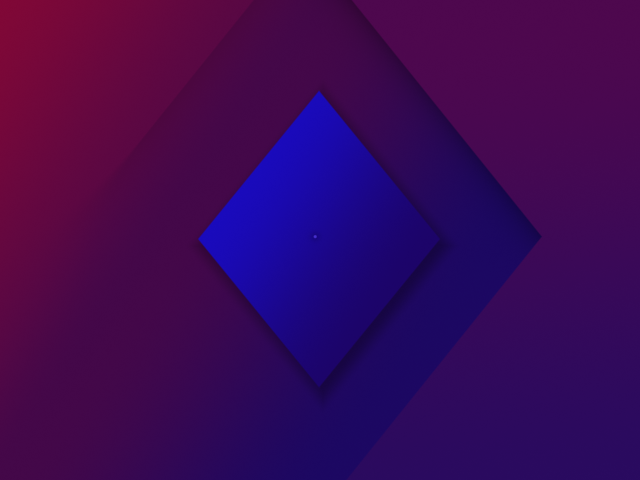
A Shadertoy shader for this background:

```glsl
// A glowing blue diamond above a larger recessed diamond on a crimson-to-indigo backdrop.
#define CARD_CENTER vec2(-0.002, 0.002)
#define CARD_HALF vec2(0.252, 0.309)
#define FRAME_CENTER vec2(-0.036, 0.007)
#define FRAME_HALF vec2(0.498, 0.620)
#define DOT_CENTER vec2(-0.010, 0.007)
#define DOT_RADIUS 0.0045
#define SHADOW_OFFSET vec2(0.008, -0.014)
#define SHADOW_STRENGTH 0.30
#define GRAIN 0.004

const vec3 CRIMSON = vec3(0.51, 0.03, 0.21);
const vec3 BURGUNDY = vec3(0.33, 0.03, 0.27);
const vec3 PLUM = vec3(0.265, 0.03, 0.285);
const vec3 INDIGO = vec3(0.11, 0.03, 0.385);
const vec3 MAGENTA = vec3(0.305, 0.03, 0.305);
const vec3 VIOLET = vec3(0.16, 0.04, 0.375);
const vec3 BRIGHT_BLUE = vec3(0.10, 0.04, 0.74);
const vec3 DEEP_BLUE = vec3(0.11, 0.015, 0.41);
const vec3 DOT_COLOR = vec3(0.32, 0.22, 0.88);

// Unit normal of the upper right side of a diamond.
vec2 sideNormal(vec2 halfSize) {
    return normalize(halfSize.yx);
}

// Distance from the centre of a diamond to its sides.
float sideOffset(vec2 halfSize) {
    return halfSize.x * halfSize.y / length(halfSize);
}

float diamond(vec2 p, vec2 halfSize) {
    return dot(abs(p), sideNormal(halfSize)) - sideOffset(halfSize);
}

float hash(vec2 p) {
    vec3 q = fract(p.xyx * 0.1031);
    q += dot(q, q.yzx + 33.33);
    return fract((q.x + q.y) * q.z);
}

void mainImage(out vec4 fragColor, in vec2 fragCoord) {
    vec2 p = (fragCoord - 0.5 * iResolution.xy) / iResolution.y;
    float edge = 1.0 / iResolution.y;
    float slant = p.x - 0.7 * p.y; // grows toward the lower right

    // Recessed frame surface
    vec3 color = mix(BURGUNDY + vec3(0.04, 0.0, -0.01), PLUM, smoothstep(-0.65, -0.33, slant));
    color = mix(color, INDIGO, smoothstep(-0.30, 0.37, slant));

    // Signed distances to the three visible frame sides
    vec2 q = p - FRAME_CENTER;
    vec2 n = sideNormal(FRAME_HALF);
    float offset = sideOffset(FRAME_HALF);
    float upperLeft = dot(q, vec2(-n.x, n.y)) - offset;
    float upperRight = dot(q, n) - offset;
    float lowerRight = dot(q, vec2(n.x, -n.y)) - offset;

    // Shade cast into the frame by its upper sides
    color *= 1.0 - 0.28 * exp(min(upperRight, 0.0) / 0.028);
    color *= 1.0 - 0.10 * exp(min(upperLeft, 0.0) / 0.035) * smoothstep(-0.1, 0.3, p.y);

    // Backdrop on the left, whose boundary melts away downward
    vec3 leftColor = mix(CRIMSON, BURGUNDY, smoothstep(-1.10, -0.36, slant));
    float blur = mix(edge, 0.25, smoothstep(0.22, -0.45, p.y));
    color = mix(color, leftColor, smoothstep(-blur, blur, upperLeft));

    // Backdrop on the right
    vec3 rightColor = mix(VIOLET, MAGENTA, smoothstep(-0.60, 0.50, p.y - 0.12 * (p.x - 0.4)));
    color = mix(color, rightColor, smoothstep(-edge, edge, max(upperRight, lowerRight)));

    // Soft shadow under the card
    vec2 r = p - CARD_CENTER;
    float shadow = diamond(r - SHADOW_OFFSET, CARD_HALF);
    color *= 1.0 - SHADOW_STRENGTH * (1.0 - smoothstep(-0.012, 0.030, shadow));

    // Blue card
    vec3 cardColor = mix(BRIGHT_BLUE, DEEP_BLUE, smoothstep(-0.27, 0.25, slant));
    float card = diamond(r, CARD_HALF);
    color = mix(color, cardColor, 1.0 - smoothstep(-edge, edge, card));

    // Small central dot with a dark rim
    float dotDistance = length(p - DOT_CENTER);
    color *= 1.0 - 0.15 * exp(-pow(dotDistance / (2.2 * DOT_RADIUS), 2.0));
    color = mix(color, DOT_COLOR, 0.8 * (1.0 - smoothstep(0.3, 1.1, dotDistance / DOT_RADIUS)));

    // Fine grain hides banding
    color += GRAIN * (hash(floor(p * 576.0)) - 0.5);
    fragColor = vec4(color, 1.0);
}
```
